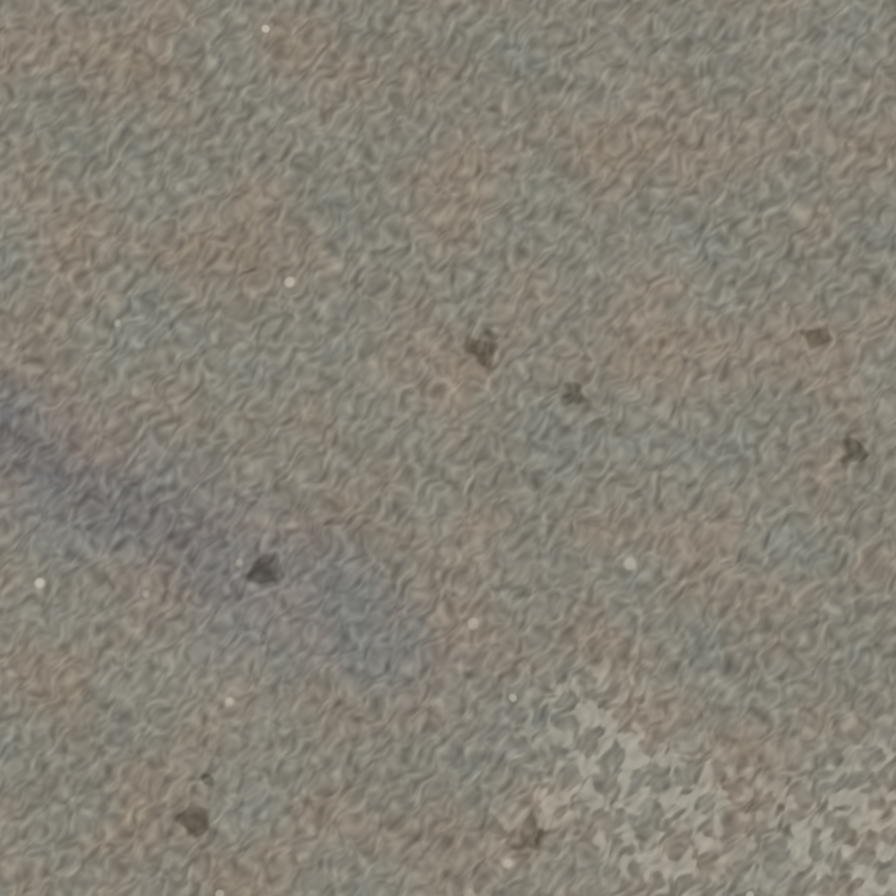
Reproduce this texture procedurally as a three.js fragment shader.

```glsl
varying vec2 vUv;

vec2 hash2(vec2 p) {
  vec3 q = fract(p.xyx * vec3(0.1031, 0.1030, 0.0973));
  q += dot(q, q.yzx + 33.33);
  return fract((q.xx + q.yz) * q.zy);
}

float gradientDot(vec2 cell, vec2 offset) {
  float angle = 6.2832 * hash2(cell).x;
  return dot(vec2(cos(angle), sin(angle)), offset);
}

float gradientNoise(vec2 p) {
  vec2 i = floor(p), f = fract(p);
  vec2 u = f * f * f * (f * (f * 6.0 - 15.0) + 10.0);
  vec2 e = vec2(0.0, 1.0);
  float low = mix(gradientDot(i, f), gradientDot(i + e.yx, f - e.yx), u.x);
  float high = mix(gradientDot(i + e, f - e), gradientDot(i + 1.0, f - 1.0), u.x);
  return mix(low, high, u.y);
}

float fbm(vec2 p) {
  float sum = 0.0, amplitude = 0.6;
  for (int i = 0; i < 4; i++) {
    sum += amplitude * gradientNoise(p);
    p = mat2(1.6, 1.2, -1.2, 1.6) * p + 17.3;
    amplitude *= 0.5;
  }
  return sum;
}

// Short curly strands leaning up to the right
float stoneGrain(vec2 uv) {
  vec2 warp = vec2(gradientNoise(uv * 38.0 + 5.0), gradientNoise(uv * 38.0 + 61.0));
  vec2 p = uv + 0.009 * warp;
  vec2 leaning = vec2(dot(p, vec2(0.64, 0.77)), dot(p, vec2(0.77, -0.64)));
  float coarse = gradientNoise(leaning * vec2(48.0, 88.0) + 20.0);
  float fine = gradientNoise(leaning * vec2(85.0, 145.0) + 90.0);
  float strand = 0.22 - abs(gradientNoise(leaning * vec2(45.0, 75.0) + 150.0));
  return 0.55 * coarse + 0.5 * fine + 0.5 * strand;
}

// Soft-edged irregular spot, 1 at its centre
float spot(vec2 uv, vec2 centre, float radius, float ragged) {
  return 1.0 - smoothstep(0.35 * radius, radius, length(uv - centre) + ragged * radius);
}

void main() {
  vec2 uv = vUv;
  float grain = stoneGrain(uv);
  float blotch = fbm(uv * 6.0 + 3.0);
  float tint = fbm(uv * 9.0 + 40.0);
  float rough = gradientNoise(uv * 60.0 + 11.0);

  // Stone with brown and green drifts
  vec3 color = vec3(0.523, 0.502, 0.458) + 0.035 * blotch;
  color += tint * vec3(0.045, -0.005, -0.03);
  color += grain * vec3(0.185, 0.185, 0.175);

  // Bluish stain along the falling diagonal
  float across = (uv.y - 0.51 + 0.52 * uv.x) * 0.89 + 0.06 * blotch;
  float band = exp(-across * across / 0.006);
  float stain = band * (1.0 - smoothstep(0.3, 0.65, uv.x));
  color += stain * vec3(-0.026, -0.02, 0.008);
  float core = exp(-across * across / 0.0012) * (1.0 - smoothstep(0.2, 0.32, uv.x));
  color -= core * vec3(0.045, 0.042, 0.036);

  // Pale worn mineral at the low end of the diagonal
  float worn = spot(uv, vec2(0.7, 0.13), 0.15, 1.3 * blotch);
  worn = max(worn, spot(uv, vec2(0.98, 0.03), 0.17, blotch));
  worn = max(worn, 0.55 * spot(uv, vec2(0.84, 0.05), 0.13, blotch));
  float flakes = smoothstep(-0.12, 0.24, gradientNoise(uv * 42.0 + 70.0) + 0.5 * grain);
  color = mix(color, vec3(0.66, 0.64, 0.59) + 0.1 * grain, 0.75 * worn * flakes);

  // Dark pits
  for (int i = 0; i < 8; i++) {
    float id = float(i);
    vec2 centre = hash2(vec2(id + 2.0, 7.0)) * vec2(1.0, 0.65);
    float radius = 0.012 + 0.014 * hash2(vec2(id, 31.0)).x;
    color -= 0.13 * spot(uv, centre, radius, 1.1 * rough);
  }

  // Bright specks, denser toward the bottom
  for (int i = 0; i < 16; i++) {
    float id = float(i);
    vec2 place = hash2(vec2(id + 5.0, 53.0));
    vec2 centre = vec2(place.x, place.y * place.y);
    vec2 variety = hash2(vec2(id, 83.0));
    float speck = spot(uv, centre, 0.006 + 0.005 * variety.x, 0.5 * rough);
    color = mix(color, vec3(0.77, 0.75, 0.69), speck * (0.3 + 0.6 * variety.y));
  }

  gl_FragColor = vec4(color, 1.0);
}
```
